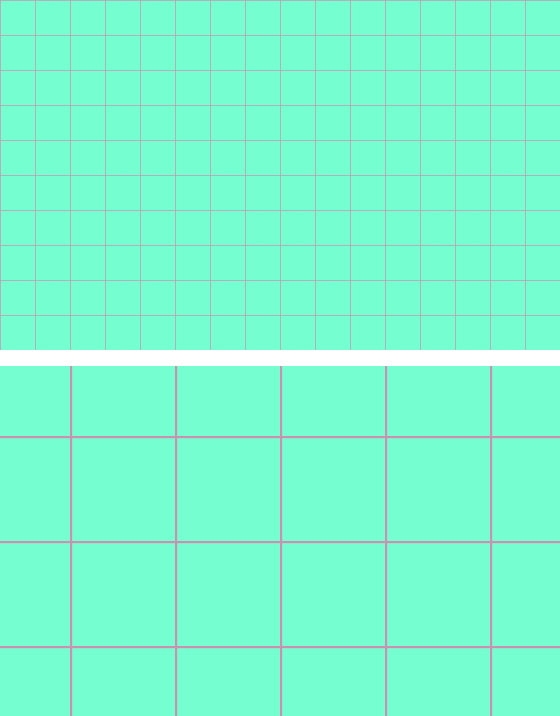
Top: the whole. Bottom: its middle third, enlarged.
Reproduce this pattern procedurally as a Shadertoy shader.

```glsl
// A plain mint sheet ruled into square cells, sixteen across and ten down.
// Each cell carries a thin rose line on its left and top edges; the lines are
// smoothed by integrating a periodic stripe exactly over each pixel.

// Running integral of a stripe that fills the first part of every unit
vec2 stripeIntegral(vec2 x, float width) {
    return floor(x) * width + min(fract(x), width);
}

// Share of a pixel covered by the stripes, per axis
vec2 stripeCoverage(vec2 x, float width, float pixel) {
    vec2 halfPixel = vec2(0.5 * pixel);
    return (stripeIntegral(x + halfPixel, width)
          - stripeIntegral(x - halfPixel, width)) / pixel;
}

void mainImage(out vec4 fragColor, in vec2 fragCoord) {
    // Cell units, measured from the upper left corner
    float pixel = 10.0 / iResolution.y;
    vec2 cell = vec2(fragCoord.x, iResolution.y - fragCoord.y) * pixel;

    // Union of the vertical and horizontal rules
    vec2 rules = stripeCoverage(cell, 1.0 / 48.0, pixel);
    float line = 1.0 - (1.0 - rules.x) * (1.0 - rules.y);

    vec3 mint = vec3(0.46, 1.0, 0.82);
    vec3 rose = vec3(0.80, 0.57, 0.69);
    fragColor = vec4(mix(mint, rose, line), 1.0);
}
```
